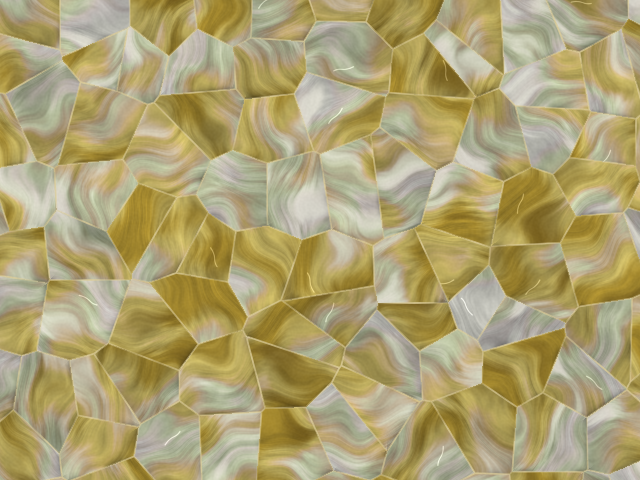
Write a Shadertoy shader that draws this texture.

```glsl
// Mother-of-pearl mosaic: irregular straight-edged shell chips with thin pale seams.
// A Voronoi partition gives the chips; each one gets its own grain direction,
// a warped gold-to-silver tone, silky ripples, sheen and faint iridescence.

vec2 hash2(vec2 p) {
    vec3 q = fract(p.xyx * vec3(0.1031, 0.1030, 0.0973));
    q += dot(q, q.yzx + 33.33);
    return fract((q.xx + q.yz) * q.zy);
}

vec2 gradientAt(vec2 cell) {
    float a = 6.2832 * hash2(cell + 71.0).x;
    return vec2(cos(a), sin(a));
}

// Gradient noise, roughly -0.7 to 0.7
float noise(vec2 p) {
    vec2 i = floor(p), f = p - i;
    vec2 u = f * f * f * (f * (f * 6.0 - 15.0) + 10.0);
    vec2 e = vec2(1.0, 0.0);
    return mix(mix(dot(gradientAt(i), f), dot(gradientAt(i + e), f - e), u.x),
               mix(dot(gradientAt(i + e.yx), f - e.yx), dot(gradientAt(i + 1.0), f - 1.0), u.x), u.y);
}

float fbm(vec2 p) {
    float sum = 0.0, amp = 0.6;
    for (int k = 0; k < 4; k++) {
        sum += amp * noise(p);
        p = mat2(1.9, 0.3, -0.3, 1.9) * p + 7.3;
        amp *= 0.55;
    }
    return sum;
}

vec2 siteOffset(vec2 cell) {
    return 0.05 + 0.9 * hash2(cell);
}

// Finds the chip id, the vector to its site, and the nearest seam (normal, distance)
void chips(vec2 p, out vec2 id, out vec2 toSite, out vec3 seam) {
    vec2 base = floor(p);
    float best = 1e3;
    for (int y = -1; y <= 1; y++)
    for (int x = -1; x <= 1; x++) {
        vec2 c = base + vec2(x, y);
        vec2 r = c + siteOffset(c) - p;
        if (dot(r, r) < best) { best = dot(r, r); id = c; toSite = r; }
    }
    seam = vec3(0.0, 0.0, 1e3);
    for (int y = -2; y <= 2; y++)
    for (int x = -2; x <= 2; x++) {
        vec2 c = id + vec2(x, y);
        vec2 r = c + siteOffset(c) - p;
        vec2 across = r - toSite;
        if (dot(across, across) > 1e-4) {
            vec2 n = normalize(across);
            float d = dot(0.5 * (r + toSite), n);
            if (d < seam.z) seam = vec3(n, d);
        }
    }
}

// Shell colour from deep gold (0) to silver (1)
vec3 shellColor(float t) {
    vec3 c = mix(vec3(0.60, 0.50, 0.17), vec3(0.69, 0.63, 0.35), smoothstep(0.05, 0.38, t));
    c = mix(c, vec3(0.69, 0.65, 0.51), smoothstep(0.36, 0.60, t));
    return mix(c, vec3(0.68, 0.68, 0.65), smoothstep(0.58, 0.82, t));
}

float segment(vec2 p, vec2 a, vec2 b) {
    vec2 ab = b - a;
    return length(p - a - ab * clamp(dot(p - a, ab) / dot(ab, ab), 0.0, 1.0));
}

void mainImage(out vec4 fragColor, in vec2 fragCoord) {
    float density = 7.6;
    vec2 p = fragCoord / iResolution.y * density;
    float pixel = density / iResolution.y;

    vec2 id, toSite;
    vec3 seam;
    chips(p + 20.0, id, toSite, seam);
    vec2 rndA = hash2(id + 3.7), rndB = hash2(id + 51.3);

    // Grain frame of this chip, bent by a slow warp
    float a = 6.2832 * rndA.x;
    vec2 local = mat2(cos(a), sin(a), -sin(a), cos(a)) * -toSite;
    vec2 q = local + 40.0 * rndB;
    vec2 w = q + 0.45 * vec2(noise(q * 1.3), noise(q * 1.3 + 19.0));

    // Gold or silver tone
    float ripple = fbm(w * vec2(0.9, 4.5));
    float tone = 0.51 + 0.62 * (rndA.y - 0.5) + 0.85 * noise(w * vec2(0.8, 1.3) + 5.0) + 0.28 * ripple;
    vec3 col = shellColor(tone);

    // Iridescent pink and green fringes where gold turns to silver
    float fringe = smoothstep(0.3, 0.55, tone) * smoothstep(1.05, 0.75, tone);
    col += 0.028 * fringe * cos(6.2832 * (2.3 * tone + vec3(0.0, 0.36, 0.68)));

    // Silky ripples, fine fibres and cloudy patches
    float fibre = noise(w * vec2(2.5, 19.0)) + 0.6 * noise(w * vec2(5.0, 41.0));
    float cloud = fbm(p * 1.7 + 30.0 * rndA);
    col *= 1.0 + 0.14 * (rndB.x - 0.5) + 0.34 * ripple + 0.07 * fibre + 0.16 * cloud;

    // Brown folds and white sheen
    float fold = smoothstep(0.16, 0.55, noise(w * vec2(0.9, 2.6) + 83.0));
    col = mix(col, vec3(0.40, 0.31, 0.09), 0.6 * fold * smoothstep(0.75, 0.2, tone));
    float sheen = smoothstep(0.02, 0.42, noise(w * vec2(0.8, 2.2) + 61.0) + 0.3 * ripple);
    col = mix(col, vec3(0.90, 0.89, 0.84), 0.72 * sheen * smoothstep(0.3, 0.8, tone));

    // Sparse scratches
    float bend = 0.06 * noise(local * 5.0 + 9.0);
    float scratch = segment(local + vec2(0.0, bend), vec2(-0.1, 0.12), vec2(0.2, 0.2 * rndB.y));
    col += 0.2 * step(0.8, rndB.y) * smoothstep(0.008 + pixel, 0.0, scratch);

    // Shaded chip rims and thin pale seams
    float shadeSide = smoothstep(-0.2, 0.8, dot(seam.xy, vec2(0.6, -0.8)));
    float rimPatch = smoothstep(-0.1, 0.4, noise(p * 2.2 + 13.0));
    col *= 1.0 - 0.38 * shadeSide * rimPatch * exp(-seam.z * 22.0);
    float line = 1.0 - smoothstep(0.004, 0.008 + pixel, seam.z);
    float wear = 0.55 + 0.6 * noise(p * 3.1 + 47.0);
    col = mix(col, vec3(0.86, 0.80, 0.60), line * clamp(wear, 0.1, 0.85));

    // Fine surface grain
    col += 0.02 * noise(p * 24.0);
    fragColor = vec4(clamp(col, 0.0, 1.0), 1.0);
}
```
